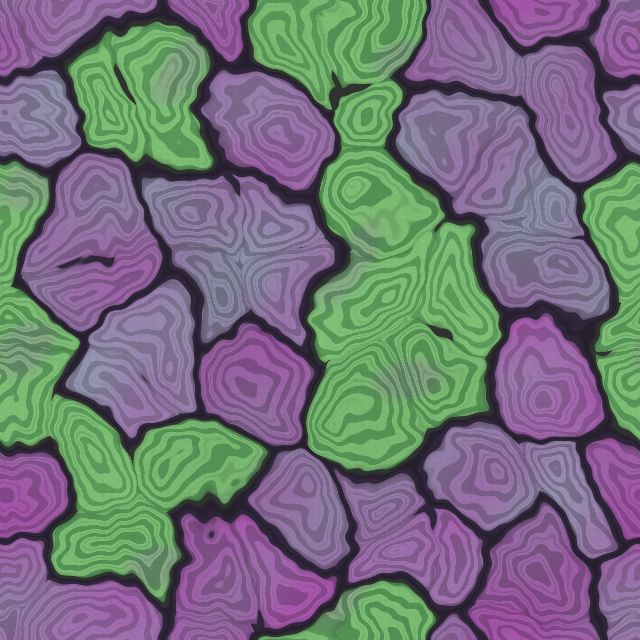
A Shadertoy shader for this pattern:

```glsl
const float TAU = 6.2831853;
const float CELLS = 7.0;    // ringed cells across the canvas
const float REGIONS = 5.0;  // outlined regions across the canvas

vec2 hash(vec2 c) {
    vec3 q = fract(c.xyx * vec3(0.1031, 0.1030, 0.0973));
    q += dot(q, q.yzx + 33.33);
    return fract((q.xx + q.yz) * q.zy);
}

// Whole cell index wrapped to 0..n-1
vec2 wrapCell(vec2 cell, float n) { return floor(mod(cell + 0.5, n)); }

// Jittered cell centre that repeats every n cells
vec2 seedPoint(vec2 cell, float n) {
    return cell + 0.1 + 0.8 * hash(wrapCell(cell, n) + n * 3.0);
}

// Hand-drawn wobble from sines with whole periods
vec2 wobble(vec2 uv) {
    vec2 a = uv * TAU;
    vec2 w = 0.027 * sin(2.0 * a.yx + vec2(0.5, 2.1) + sin(3.0 * a));
    w += 0.011 * sin(5.0 * a.yx + vec2(3.0, -3.0) * a + vec2(1.7, 4.0));
    w += 0.0035 * sin(13.0 * a.yx + 7.0 * a + 2.0 * sin(6.0 * a.yx));
    return w + 0.0012 * sin(29.0 * a.yx - 11.0 * a + 2.0 * sin(9.0 * a));
}

// Slow wave in -1..1 for tints and stroke masks
float slowWave(vec2 uv, float shift) {
    vec2 a = uv * TAU;
    return 0.5 * sin(3.0 * a.x + 2.0 * a.y + shift + 1.5 * sin(2.0 * a.y - a.x))
         + 0.5 * sin(4.0 * a.y - 3.0 * a.x + 2.0 * shift);
}

// Evenly spread tone of the coarse region that holds a point
float regionTone(vec2 uv) {
    vec2 p = uv * REGIONS, base = floor(p), id = base;
    float nearest = 9.0;
    for (int y = -1; y <= 1; y++)
    for (int x = -1; x <= 1; x++) {
        vec2 cell = base + vec2(x, y);
        vec2 r = seedPoint(cell, REGIONS) - p;
        if (dot(r, r) < nearest) { nearest = dot(r, r); id = wrapCell(cell, REGIONS); }
    }
    return fract((id.x + REGIONS * id.y) * 0.618);
}

bool isGreen(float tone) { return tone < 0.35; }

void mainImage(out vec4 fragColor, in vec2 fragCoord) {
    vec2 uv = fract(fragCoord / iResolution.xy + vec2(0.484, 0.68));
    vec2 p = (uv + wobble(uv)) * CELLS, base = floor(p);

    // Nearest cell
    vec2 own = vec2(9.0), ownCell = base;
    for (int y = -1; y <= 1; y++)
    for (int x = -1; x <= 1; x++) {
        vec2 cell = base + vec2(x, y);
        vec2 r = seedPoint(cell, CELLS) - p;
        if (dot(r, r) < dot(own, own)) { own = r; ownCell = cell; }
    }
    float tone = regionTone((p + own) / CELLS);
    bool green = isGreen(tone);

    // Rounded distances to the cell border and to the region border
    float ringSum = 1e-6, inkSum = 1e-6, edge = 1.0;
    for (int y = -2; y <= 2; y++)
    for (int x = -2; x <= 2; x++) {
        vec2 r = seedPoint(base + vec2(x, y), CELLS) - p;
        vec2 gap = r - own;
        if (dot(gap, gap) < 1e-4) continue;
        float border = dot(0.5 * (own + r), normalize(gap));
        edge = min(edge, border);
        ringSum += exp(-22.0 * border);
        if (border > 0.7) continue;
        float other = regionTone((p + r) / CELLS);
        if (abs(other - tone) > 0.001 && !(green && isGreen(other)))
            inkSum += exp(-28.0 * border);
    }
    float inkDist = -log(inkSum) / 28.0;

    // Concentric bands that follow the cell outline
    vec2 a = uv * TAU;
    float phase = -8.0 * log(ringSum) / 22.0 + 0.5 * slowWave(uv, 1.0)
                + 0.16 * sin(11.0 * a.x + 3.0 * sin(5.0 * a.y))
                + 0.14 * sin(12.0 * a.y - 4.0 * a.x);
    float swing = sin(TAU * phase);
    vec2 cellRandom = hash(wrapCell(ownCell, CELLS) + 71.0);
    float band = smoothstep(0.0, 0.4, swing) * (0.75 + 0.25 * cellRandom.x);
    float hairline = smoothstep(0.86, 1.0, -swing) * smoothstep(-0.3, 0.4, slowWave(uv, 3.3));

    // Paint
    vec3 color;
    if (green) {
        float pale = smoothstep(0.5, 0.9, slowWave(uv, 4.0));
        vec3 light = mix(vec3(0.47, 0.72, 0.44), vec3(0.51, 0.64, 0.50), pale);
        color = mix(light, light * vec3(0.66, 0.76, 0.72), band);
    } else {
        float cool = clamp(0.8 * fract(tone * 7.0) + 0.25 * slowWave(uv, 2.5), 0.0, 1.0);
        vec3 light = mix(vec3(0.63, 0.33, 0.65), vec3(0.55, 0.56, 0.66), cool);
        color = light * (1.0 - 0.21 * band);
    }
    color *= 0.98 + 0.06 * cellRandom.y - 0.11 * hairline;

    // Brush grain
    color *= 1.0 + 0.02 * sin(43.0 * a.x + 4.0 * sin(17.0 * a.y))
                 * sin(51.0 * a.y + 3.0 * sin(23.0 * a.x));

    // Region outlines, and tapered strokes along some inner borders
    float soft = max(0.014, 1.3 * CELLS / iResolution.y);
    float width = 0.050 + 0.012 * slowWave(uv, 5.5);
    float stroke = 0.06 * smoothstep(0.5, 0.85, slowWave(uv, 0.4)) - soft;
    float inkEdge = min(inkDist - width, edge - stroke);
    color *= 0.86 + 0.14 * smoothstep(0.0, 0.05, inkEdge);
    vec3 sideInk = green ? vec3(0.18, 0.20, 0.18) : vec3(0.19, 0.15, 0.23);
    vec3 ink = mix(vec3(0.15, 0.12, 0.18), sideInk, smoothstep(0.0, 0.03, inkDist));
    color = mix(ink, color, smoothstep(-0.5 * soft, 0.5 * soft, inkEdge));
    fragColor = vec4(color, 1.0);
}
```
